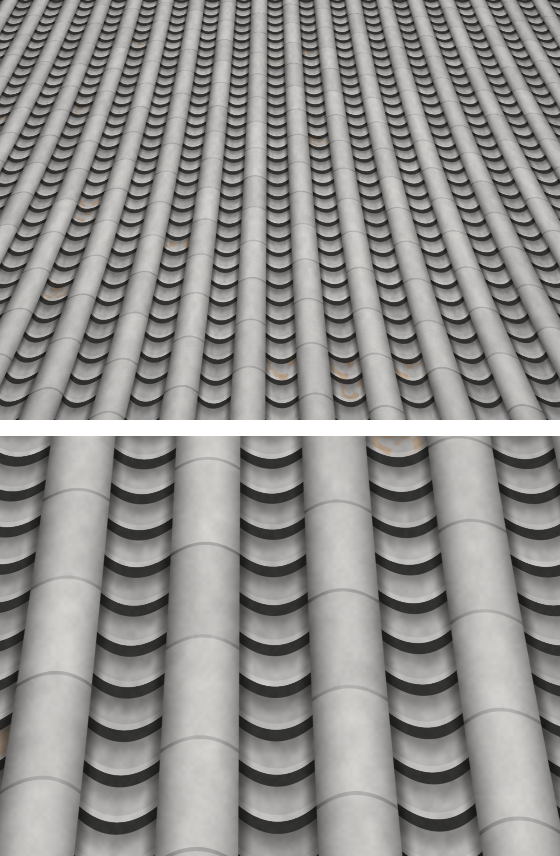
Top: the whole. Bottom: its middle third, enlarged.
Give the GLSL for this texture, as a Shadertoy shader.

```glsl
// A grey tiled roof seen from above: raised round ridges fan out toward the
// viewer, with overlapping curved pan tiles in the gutters between them.
// Screen height is warped into roof columns and rows, then each part is shaded.

const float RIDGE_HALF = 0.255;      // half width of a ridge, in columns
const float ROW_SCALE = 47.4;        // row count and its falloff with distance
const float ROW_FALLOFF = 1.18;
const vec3 STONE_TINT = vec3(1.0, 0.99, 0.977);
const vec3 RUST_TINT = vec3(1.0, 0.88, 0.76);

float hash(vec2 p) {
    vec3 q = fract(vec3(p.xyx) * vec3(0.1031, 0.1030, 0.0973));
    q += dot(q, q.yzx + 33.33);
    return fract((q.x + q.y) * q.z);
}

float noise(vec2 p) {
    vec2 i = floor(p), f = fract(p);
    f = f * f * (3.0 - 2.0 * f);
    return mix(mix(hash(i), hash(i + vec2(1, 0)), f.x),
               mix(hash(i + vec2(0, 1)), hash(i + vec2(1, 1)), f.x), f.y);
}

// Column width as a fraction of the canvas width, growing toward the viewer
float columnWidth(float depth) {
    return 0.0556 + depth * (0.0495 + 0.0206 * depth);
}

// Smooth band covering 0..width in a value that repeats every 1
float band(float f, float width, float soft) {
    float d = abs(fract(f - 0.5 * width + 0.5) - 0.5);
    return 1.0 - smoothstep(0.5 * width - soft, 0.5 * width + soft, d);
}

// Gutter of pan tiles; across runs -1..1 between the ridges
vec3 panColor(float across, float row, float column, float depth, float soft) {
    float lip = mix(0.33, 0.21, depth);
    float jitter = 0.10 * (hash(vec2(column, 7.0)) - 0.5);
    float r = row - 0.22 + 0.5 * lip + jitter + 0.34 * across * across;
    float f = fract(r);
    vec2 tile = vec2(column, floor(r));

    // Face brightens down to its rounded front edge
    float shade = mix(0.47, 0.66, smoothstep(lip, 0.75, f));
    shade += 0.06 * band(f + 0.14, 0.14, soft);
    shade += 0.08 * (hash(tile + 31.0) - 0.5);
    shade += 0.07 * (noise(vec2(across * 4.0 + column * 17.0, r * 4.0)) - 0.5);

    // Dark gap under the edge, then shadow beside the ridges
    shade = mix(shade, 0.19, band(f, lip, soft));
    shade *= 1.0 - 0.48 * smoothstep(0.6, 1.0, abs(across));

    float rust = step(0.975, hash(tile + 83.0)) * smoothstep(0.55, 0.8,
                 noise(vec2(across * 3.0, r * 5.0) + tile));
    return shade * mix(STONE_TINT, RUST_TINT, rust);
}

// Round ridge; across runs -1..1 over its width
vec3 ridgeColor(float across, float row, float column, float soft) {
    float r = (row - 0.32 * across * across) / 2.4 + hash(vec2(column, 3.0));
    float light = pow(min(abs(across - 0.07), 1.1), 2.3);
    float shade = mix(0.775, 0.43, light);

    // Segment tone, weathering and thin joints
    shade += 0.05 * (hash(vec2(column, floor(r)) + 51.0) - 0.5);
    shade += 0.05 * (noise(vec2(across * 3.0 + column * 13.0, r * 6.0)) - 0.5);
    float s = soft / 2.4;
    shade -= 0.11 * band(r, 0.035, s) * min(1.0, 0.03 / s);
    return shade * STONE_TINT;
}

void mainImage(out vec4 fragColor, in vec2 fragCoord) {
    vec2 uv = fragCoord / iResolution.xy;
    float depth = 1.0 - uv.y;

    // Roof coordinates: ridges lie on whole columns, gutters between them
    float width = columnWidth(depth);
    float column = (uv.x - 0.4805) / width + 0.31;
    float fade = exp(-ROW_FALLOFF * depth);
    float row = ROW_SCALE * (1.0 - fade);

    // Size of one pixel in rows and columns
    float rowSoft = 0.7 * ROW_SCALE * ROW_FALLOFF * fade / iResolution.y;
    float colSoft = 0.8 / (iResolution.x * width);

    float ridgeId = floor(column + 0.5);
    float fromRidge = column - ridgeId;
    float gutterId = floor(column);
    float fromGutter = column - gutterId - 0.5;

    vec3 pan = panColor(fromGutter / (0.5 - RIDGE_HALF), row, gutterId, depth, rowSoft);
    vec3 ridge = ridgeColor(fromRidge / RIDGE_HALF, row, ridgeId, rowSoft);
    float onRidge = 1.0 - smoothstep(RIDGE_HALF - colSoft, RIDGE_HALF + colSoft, abs(fromRidge));
    vec3 color = mix(pan, ridge, onRidge);

    // Fine grain and gentle darkening at the corners
    color += 0.025 * (noise(uv * vec2(400.0, 300.0)) - 0.5);
    vec2 c = uv - 0.5;
    color *= 1.02 - 0.18 * dot(c, c);
    fragColor = vec4(color, 1.0);
}
```
